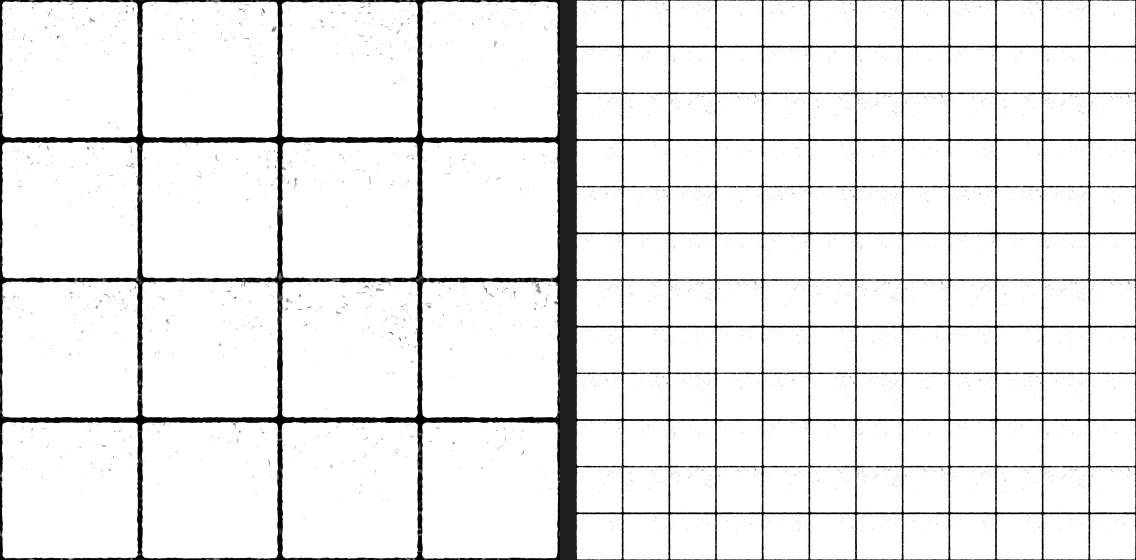
Left, the tile; right, the same tile 3 across and 3 down.
Reproduce this pattern procedurally as a WebGL 2 fragment shader.

```glsl
#version 300 es
precision highp float;

uniform vec2 u_resolution;
out vec4 fragColor;

const float TILES = 4.0;
const vec3 GLAZE = vec3(1.0);
const vec3 GROUT = vec3(0.012);

float hash(vec2 p) {
  vec3 q = fract(p.xyx * vec3(0.1031, 0.1030, 0.0973));
  q += dot(q, q.yzx + 33.33);
  return fract((q.x + q.y) * q.z);
}

// Value noise on a lattice that wraps every "period" cells
float wrapNoise(vec2 uv, float period, float seed) {
  vec2 p = uv * period;
  vec2 i = floor(p);
  vec2 f = fract(p);
  f = f * f * (3.0 - 2.0 * f);
  vec2 lo = mod(i, period) + seed;
  vec2 hi = mod(i + 1.0, period) + seed;
  return mix(mix(hash(lo), hash(vec2(hi.x, lo.y)), f.x),
             mix(hash(vec2(lo.x, hi.y)), hash(hi), f.x), f.y);
}

float roundedBox(vec2 p, vec2 halfSize, float radius) {
  vec2 q = abs(p) - halfSize + radius;
  return length(max(q, 0.0)) + min(max(q.x, q.y), 0.0) - radius;
}

void main() {
  vec2 uv = gl_FragCoord.xy / u_resolution;
  float pixel = 1.0 / min(u_resolution.x, u_resolution.y);
  vec2 grid = uv * TILES;
  vec2 cell = floor(grid);
  vec2 local = fract(grid);

  // Every second horizontal joint is heavier
  float heavy = mod(floor(grid.y + 0.5), 2.0);
  vec2 joint = vec2(0.0041, mix(0.0034, 0.0045, heavy));

  // Tile outline with a rough edge
  float wobble = (wrapNoise(uv, 96.0, 11.0) - 0.5) * 0.0016
               + (wrapNoise(uv, 220.0, 47.0) - 0.5) * 0.0014;
  float d = roundedBox((local - 0.5) / TILES, 0.5 / TILES - joint, 0.0075) + wobble;
  float softness = max(0.0011, pixel * 0.7);
  float grout = smoothstep(-softness, softness, d);

  // Worn grey flecks in the joints, mostly the upright and thin ones
  vec2 toJoint = 0.5 - abs(local - 0.5);
  float upright = step(toJoint.x, toJoint.y);
  float fleck = smoothstep(0.55, 0.95, wrapNoise(uv, 200.0, 83.0))
              * smoothstep(0.3, 0.7, wrapNoise(uv, 40.0, 19.0));
  float fade = mix(mix(0.45, 0.04, heavy), 0.4, upright);
  vec3 groutColor = GROUT + fleck * fade;

  // Grime gathers at the top and right, more on alternate rows and columns
  float rowDirt = mod(cell.y, 2.0);
  float columnDirt = 1.0 - mod(cell.x, 2.0);
  float density = smoothstep(0.15, 1.0, local.y) * 0.62
                + smoothstep(0.45, 1.0, local.x) * 0.14
                + rowDirt * 0.1 + columnDirt * 0.07;
  density *= 0.55 + 0.75 * wrapNoise(uv, 24.0, 61.0);

  // Small ragged specks
  vec2 warp = vec2(wrapNoise(uv, 70.0, 5.0), wrapNoise(uv, 70.0, 29.0)) - 0.5;
  vec2 speckUv = uv + warp * 0.012;
  float grain = 0.6 * wrapNoise(speckUv, 150.0, 101.0)
              + 0.4 * wrapNoise(speckUv, 290.0, 137.0);
  float threshold = mix(0.93, 0.66, clamp(density, 0.0, 1.0));
  float speck = smoothstep(threshold, threshold + 0.2, grain);
  float shade = mix(0.25, 0.65, wrapNoise(uv, 50.0, 173.0));
  vec3 tileColor = GLAZE * (1.0 - speck * shade);

  fragColor = vec4(mix(tileColor, groutColor, grout), 1.0);
}
```
